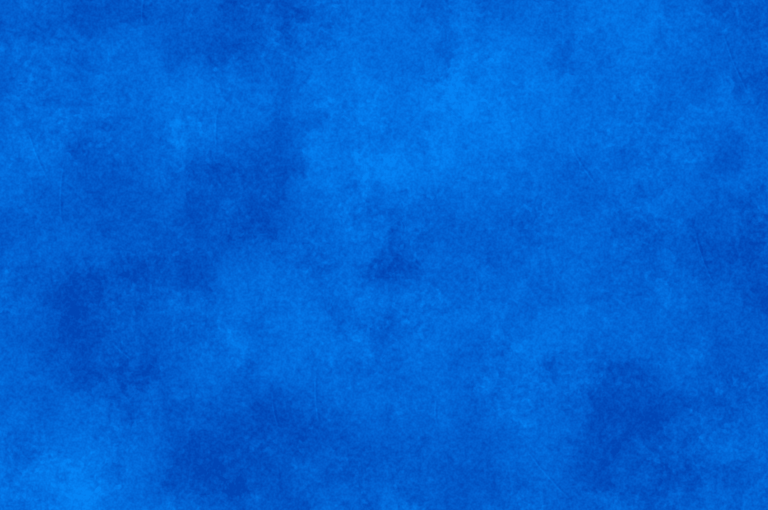
This texture is drawn by a WebGL 2 fragment shader. Its source:

```glsl
#version 300 es
precision highp float;

#define BASE_COLOR vec3(0.012, 0.390, 0.828)
#define TONE_STEP vec3(0.003, 0.048, 0.050)
#define CLOUD_SCALE 2.3
#define CLOUD_AMOUNT 0.58
#define PATCH_SCALE 3.2
#define PATCH_AMOUNT 0.80
#define WARP_AMOUNT 0.012
#define MOTTLE_AMOUNT 0.24
#define GRAIN_SCALE 110.0
#define GRAIN_AMOUNT 0.29
#define SPECKLE_AMOUNT 0.75
#define SCRATCH_AMOUNT 0.60

const int SCRATCH_COUNT = 12;

uniform vec2 u_resolution;
out vec4 fragColor;

// Integer hash giving two values in 0..1
vec2 hash2(ivec2 cell) {
    uvec2 v = uvec2(cell + 4096) * 1664525u + 1013904223u;
    v.x += v.y * 1664525u;
    v.y += v.x * 1664525u;
    v ^= v >> 16u;
    v.x += v.y * 1664525u;
    v.y += v.x * 1664525u;
    v ^= v >> 16u;
    return vec2(v & 65535u) / 65535.0;
}

float cornerSlope(ivec2 cell, vec2 offset) {
    float angle = 6.2832 * hash2(cell).x;
    return dot(vec2(cos(angle), sin(angle)), offset);
}

// Gradient noise scaled to a spread of about one
float gradientNoise(vec2 p) {
    ivec2 i = ivec2(floor(p));
    vec2 f = fract(p);
    vec2 u = f * f * f * (f * (f * 6.0 - 15.0) + 10.0);
    float low = mix(cornerSlope(i, f),
                    cornerSlope(i + ivec2(1, 0), f - vec2(1, 0)), u.x);
    float high = mix(cornerSlope(i + ivec2(0, 1), f - vec2(0, 1)),
                     cornerSlope(i + ivec2(1, 1), f - vec2(1, 1)), u.x);
    return 4.7 * mix(low, high, u.y);
}

// Rotated octaves, normalised to keep the same spread
float fbm(vec2 p, int octaves, float gain) {
    float sum = 0.0, power = 0.0, amplitude = 1.0;
    for (int i = 0; i < octaves; i++) {
        sum += amplitude * gradientNoise(p);
        power += amplitude * amplitude;
        amplitude *= gain;
        p = mat2(1.6, 1.2, -1.2, 1.6) * p + vec2(17.3, 9.1);
    }
    return sum * inversesqrt(power);
}

float glow(vec2 p, vec2 center, float radius) {
    vec2 d = (p - center) / radius;
    return exp(-dot(d, d));
}

// Broad uneven lighting of the wall
float lighting(vec2 p) {
    float light = 1.4 * glow(p, vec2(1.02, 0.86), 0.42)
                + 1.0 * glow(p, vec2(0.08, 0.14), 0.25);
    float shade = 0.8 * glow(p, vec2(0.22, 0.44), 0.20)
                + 0.9 * glow(p, vec2(0.50, 0.14), 0.20)
                + 0.9 * glow(p, vec2(1.42, 0.25), 0.25);
    return light - shade - 0.2;
}

// Faint bent scratches, each a dark groove with a lit rim
float scratches(vec2 p, float aspect) {
    float tone = 0.0;
    for (int i = 0; i < SCRATCH_COUNT; i++) {
        vec2 center = hash2(ivec2(i, 71)) * vec2(aspect, 1.0);
        vec2 shape = hash2(ivec2(i, 137));
        float angle = mix(1.4, 2.5, shape.x);
        vec2 along = vec2(cos(angle), sin(angle));
        vec2 d = p - center;
        float t = dot(d, along) / mix(0.03, 0.09, shape.y);
        float side = dot(d, vec2(-along.y, along.x)) + 0.006 * t * t;
        float fade = 1.0 - smoothstep(0.3, 1.0, abs(t));
        float rim = 1.0 - smoothstep(0.0, 0.003, abs(side));
        float groove = 1.0 - smoothstep(0.0, 0.004, abs(side + 0.004));
        tone += fade * (rim - groove);
    }
    return tone;
}

void main() {
    vec2 p = gl_FragCoord.xy / u_resolution.y;
    float aspect = u_resolution.x / u_resolution.y;
    vec2 warp = vec2(fbm(p * 9.0 + 31.0, 4, 0.7), fbm(p * 9.0 + 57.0, 4, 0.7));
    vec2 q = p + WARP_AMOUNT * warp;

    // Soft clouds and ragged brushed patches
    float clouds = fbm(q * CLOUD_SCALE + 5.0, 6, 0.62);
    float darkPatch = smoothstep(0.3, 1.5, fbm(q * PATCH_SCALE + 83.0, 6, 0.68));
    float palePatch = smoothstep(0.3, 1.6, fbm(q * PATCH_SCALE + 121.0, 6, 0.68));
    float tone = lighting(q) + CLOUD_AMOUNT * clouds
               + PATCH_AMOUNT * (0.85 * palePatch - darkPatch);

    // Small dabs and plaster grain, with pale flecks in clusters
    float cluster = smoothstep(-0.4, 1.3, fbm(q * 6.0 + 210.0, 4, 0.7));
    float mottle = fbm(p * 16.0 + 300.0, 4, 0.85);
    float grain = fbm(p * GRAIN_SCALE, 2, 0.8);
    float flecks = smoothstep(0.6, 2.0, fbm(p * GRAIN_SCALE * 0.5 + 40.0, 2, 0.9));
    tone += MOTTLE_AMOUNT * (0.6 + 0.8 * cluster) * mottle;
    tone += GRAIN_AMOUNT * grain + SPECKLE_AMOUNT * flecks * cluster;
    tone += SCRATCH_AMOUNT * scratches(p, aspect);

    tone = clamp(tone, -2.4, 2.6);
    fragColor = vec4(BASE_COLOR + TONE_STEP * tone, 1.0);
}
```
